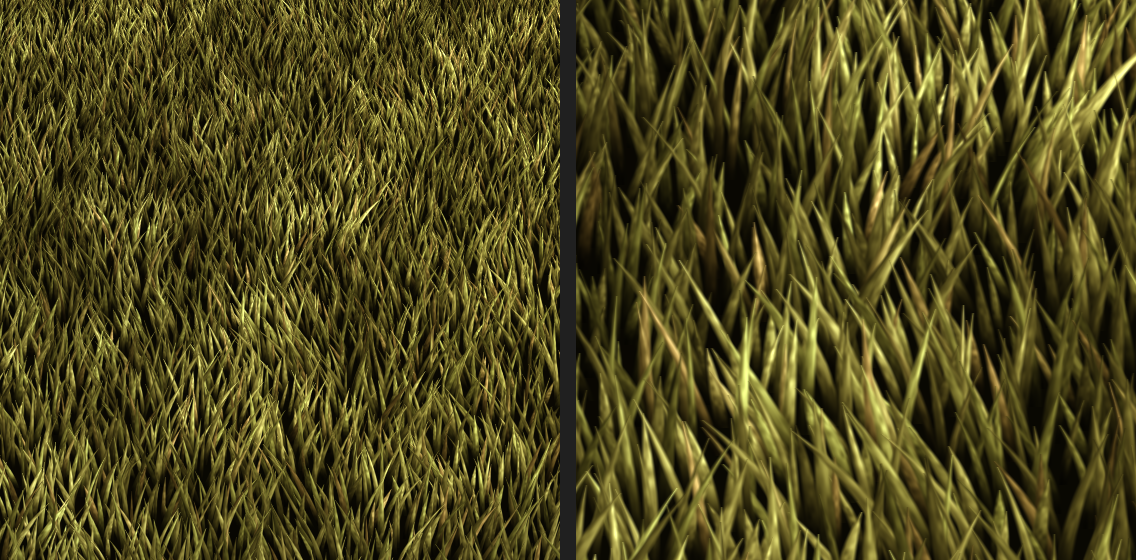
Left, the full canvas; right, a detail of the centre.
A three.js fragment shader for this texture:

```glsl
// A field of dry olive grass seen at a slant, lit over a black ground.
// Rows of curved, tapering blades shrink with distance; each point walks
// the rows from near to far and blends the blades front to back.

varying vec2 vUv;

const float SHRINK = 0.62;    // loss of scale from bottom to top
const float ROW_STEP = 0.018; // ground depth between rows
const float CELL = 0.021;     // spacing of blades in a row

vec4 hash4(vec2 p) {
  vec4 q = fract(p.xyxy * vec4(0.1031, 0.1030, 0.0973, 0.1099));
  q += dot(q, q.wzxy + 33.33);
  return fract((q.xxyz + q.yzzw) * q.zywx);
}

float noise(vec2 p) {
  vec2 i = floor(p), f = fract(p);
  f = f * f * (3.0 - 2.0 * f);
  float low = mix(hash4(i).x, hash4(i + vec2(1.0, 0.0)).x, f.x);
  float high = mix(hash4(i + vec2(0.0, 1.0)).x, hash4(i + 1.0).x, f.x);
  return mix(low, high, f.y);
}

// Perspective: ground depth <-> height on the canvas
float depthAt(float y) { return -log(1.0 - SHRINK * y) / SHRINK; }
float heightAt(float depth) { return (1.0 - exp(-SHRINK * depth)) / SHRINK; }

// Olive ramp from near black to pale straw, tinted toward rust or green
vec3 grassColor(float light, float tint) {
  vec3 olive = light * vec3(1.0, 0.85 + 0.14 * light, 0.2 + 0.37 * light);
  vec3 rust = vec3(1.03, 0.9, 0.95);
  vec3 green = vec3(0.97, 1.02, 0.95);
  return olive * mix(mix(vec3(1.0), green, smoothstep(0.5, 0.1, tint)),
                     rust, smoothstep(0.82, 0.97, tint));
}

// One blade: rgb colour and coverage at point p, in units of its row
vec4 blade(vec2 p, vec2 id, float softness) {
  vec4 shape = hash4(id + 7.3);
  vec4 look = hash4(id + 91.7);
  float tall = mix(0.055, 0.13, shape.x);
  float t = (p.y - (shape.y - 0.5) * ROW_STEP) / tall;
  if (t < 0.0 || t > 1.0) return vec4(0.0);

  // Clumps share a lean and a level of light
  vec2 ground = id * vec2(CELL, ROW_STEP);
  float clump = noise(ground * 9.0 + 40.0);
  float patchLight = noise(ground * 11.0 + 80.0);

  // Bent centre line and pointed outline
  float lean = tall * ((shape.z - 0.5) * 0.95 + (clump - 0.5) * 0.55);
  float bend = look.x;
  float root = (id.x + shape.w) * CELL;
  float across = p.x - root - lean * mix(t, t * t, bend);
  float slope = lean / tall * mix(1.0, 2.0 * t, bend);
  across /= sqrt(1.0 + slope * slope);
  float halfWidth = mix(0.0024, 0.006, look.y) * (1.0 - t) * (1.0 + 1.8 * t);
  float cover = smoothstep(softness, -softness, abs(across) - halfWidth);
  if (cover <= 0.0) return vec4(0.0);

  // Dark root, lit tip, one shaded side and mottled streaks
  float light = mix(0.28, 0.72, look.z) * mix(0.62, 1.35, patchLight);
  light *= mix(0.08, 1.0, smoothstep(0.02, 0.66, t));
  light *= mix(0.7, 1.12, smoothstep(-0.8, 0.5, across / (halfWidth + 0.0005)));
  light *= mix(0.74, 1.22, noise(vec2(across * 330.0, t * 16.0) + look.xw * 60.0));
  return vec4(grassColor(light, look.w), cover);
}

void main() {
  vec3 color = vec3(0.0);
  float open = 1.0; // share of light not yet blocked by nearer blades
  float firstRow = floor((depthAt(vUv.y) - 0.155) / ROW_STEP);

  for (int r = 0; r < 11; r++) {
    float row = firstRow + float(r);
    float base = heightAt(row * ROW_STEP);
    float scale = 1.0 - SHRINK * base;
    vec2 p = vec2(vUv.x - 0.5, vUv.y - base) / scale;
    float column = floor(p.x / CELL);
    for (int c = -4; c <= 4; c++) {
      vec4 b = blade(p, vec2(column + float(c), row), 0.0014 / scale);
      color += open * b.a * b.rgb;
      open *= 1.0 - b.a;
    }
    if (open < 0.01) break;
  }

  // Black soil, then light that grows toward the upper right
  color += open * vec3(0.035, 0.03, 0.008);
  color *= 0.97 + 0.24 * vUv.x * vUv.y + 0.15 * (noise(vUv * 4.0) - 0.5);
  gl_FragColor = vec4(color, 1.0);
}
```
